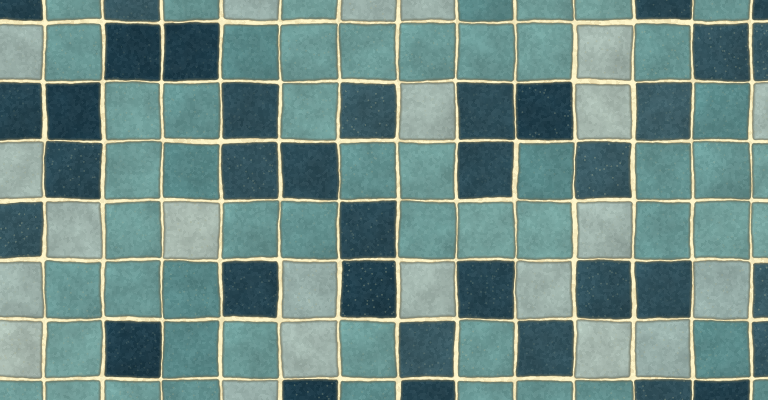
Give the GLSL for this texture, as a WebGL 2 fragment shader.

```glsl
#version 300 es
precision highp float;
// Hand-set mosaic of dark, teal and pale glass squares in cream grout.
// A gently warped grid gives each cell a tone; hashed joint widths, layered
// sines and cellular noise add uneven edges, mottling and mineral specks.

uniform vec2 u_resolution;
out vec4 outColor;

// Layout: pitch and origin in canvas heights, the rest in tile widths
const vec2 PITCH = vec2(0.1473, 0.1487);
const vec2 ORIGIN = vec2(0.1104, 0.0528);
const float JOINT_MIN = 0.017;
const float JOINT_SPREAD = 0.024;
const float CORNER = 0.04;
const float BOW = 0.013;
const float ROUGHNESS = 0.012;

// Share of each glass tone
const float DARK_SHARE = 0.46;
const float TEAL_SHARE = 0.37;

// Palette
const vec3 DARK_LOW = vec3(0.11, 0.22, 0.27);
const vec3 DARK_HIGH = vec3(0.25, 0.37, 0.40);
const vec3 TEAL_LOW = vec3(0.34, 0.52, 0.52);
const vec3 TEAL_HIGH = vec3(0.46, 0.63, 0.61);
const vec3 PALE_LOW = vec3(0.58, 0.67, 0.65);
const vec3 PALE_HIGH = vec3(0.67, 0.73, 0.69);
const vec3 GROUT_CREAM = vec3(1.0, 0.97, 0.80);
const vec3 GROUT_TAN = vec3(0.77, 0.68, 0.49);
const vec3 RIM = vec3(0.41, 0.41, 0.33);
const vec3 SPECK = vec3(0.66, 0.68, 0.56);

const float TAU = 6.2831853;

float hash(vec2 p, float seed) {
    uvec2 q = uvec2(ivec2(p) + 4096);
    uint n = q.x * 73856093u ^ q.y * 19349663u ^ uint(seed) * 83492791u;
    n = (n ^ (n >> 15)) * 2246822519u;
    n = (n ^ (n >> 13)) * 3266489917u;
    return float((n ^ (n >> 16)) & 65535u) / 65535.0;
}

// Cellular noise: distance to the nearest point, and that point's own hash
vec2 cellular(vec2 p, float seed) {
    vec2 base = floor(p);
    vec2 nearest = vec2(9.0, 0.0);
    for (int y = -1; y <= 1; y++)
    for (int x = -1; x <= 1; x++) {
        vec2 id = base + vec2(x, y);
        vec2 point = id + vec2(hash(id, seed), hash(id, seed + 1.0));
        float d = distance(p, point);
        if (d < nearest.x) nearest = vec2(d, hash(id, seed + 2.0));
    }
    return nearest;
}

// Layered sines for soft, cloudy variation in about -1..1
float clouds(vec2 p) {
    float sum = 0.0, gain = 0.5;
    for (int i = 0; i < 4; i++) {
        sum += gain * sin(p.x + 1.7 * sin(p.y)) * cos(p.y + 1.3 * sin(p.x));
        p = mat2(1.5, 1.1, -1.1, 1.5) * p + 2.3;
        gain *= 0.6;
    }
    return sum;
}

// Slightly bowed grid lines with irregular edges
vec2 warp(vec2 p) {
    vec2 bow = sin(p.yx * vec2(3.9, 3.3) + 2.1 * sin(p * 0.9 + vec2(0.4, 2.0)));
    vec2 rough = vec2(clouds(p * 7.0), clouds(p.yx * 7.0 + 5.0));
    return p + BOW * bow + ROUGHNESS * rough;
}

// Half width of a joint, shared by the tiles on both sides of it
float jointWidth(vec2 id, float seed, float along) {
    float h = hash(id, seed);
    float taper = 0.006 * sin(TAU * (0.6 * along + hash(id, seed + 1.0)));
    return JOINT_MIN + JOINT_SPREAD * h * h + taper;
}

// Distance inward from the rounded tile border; negative in the grout
float tileDepth(vec2 f, vec2 id) {
    vec2 low = f - vec2(jointWidth(id, 11.0, f.y), jointWidth(id, 13.0, f.x));
    vec2 high = 1.0 - f - vec2(jointWidth(id + vec2(1, 0), 11.0, f.y),
                               jointWidth(id + vec2(0, 1), 13.0, f.x));
    vec2 q = min(low, high);
    return CORNER - length(max(CORNER - q, 0.0)) + max(min(q.x, q.y) - CORNER, 0.0);
}

vec3 tileColor(vec2 id, vec2 p) {
    float pick = hash(id, 17.0), shade = hash(id, 5.0);
    vec3 color = mix(PALE_LOW, PALE_HIGH, shade);
    if (pick < DARK_SHARE + TEAL_SHARE) color = mix(TEAL_LOW, TEAL_HIGH, shade);
    if (pick < DARK_SHARE) color = mix(DARK_LOW, DARK_HIGH, shade);
    color *= 1.0 + 0.10 * clouds(p * 3.5 + shade * 20.0);
    // Fine grain and sparse bright specks
    vec2 grain = cellular(p * 21.0, 21.0);
    vec2 speck = cellular(p * 13.0, 31.0);
    color += 0.05 * (grain.y - 0.5);
    float glint = step(0.80, speck.y) * (1.0 - smoothstep(0.08, 0.32, speck.x));
    return mix(color, SPECK, 0.35 * glint * hash(id, 7.0));
}

void main() {
    vec2 p = (gl_FragCoord.xy / u_resolution.y - ORIGIN) / PITCH;
    vec2 w = warp(p);
    vec2 id = floor(w);
    vec2 f = w - id;
    float depth = tileDepth(f, id);
    float pixel = 1.0 / (u_resolution.y * PITCH.y);

    // Glass with a worn rim and a slight slope of light
    vec3 glass = tileColor(id, p);
    glass *= 1.0 + 0.16 * (f.y - f.x) * (hash(id, 9.0) - 0.2);
    glass = mix(glass, RIM, 0.6 * (1.0 - smoothstep(0.0, 0.05, depth)));

    // Grout: tan at its edges and in worn patches, cream along the middle
    float wear = 0.5 + 0.5 * clouds(p * 5.0 + 8.0);
    float crumbs = cellular(p * 17.0, 41.0).y;
    float body = smoothstep(-0.006, 0.020, -depth) * (0.55 + 0.45 * wear) + 0.35 * crumbs;
    vec3 grout = mix(GROUT_TAN, GROUT_CREAM, clamp(body, 0.0, 1.0));

    float cover = smoothstep(-0.75 * pixel, 0.75 * pixel, depth);
    outColor = vec4(mix(grout, glass, cover), 1.0);
}
```
